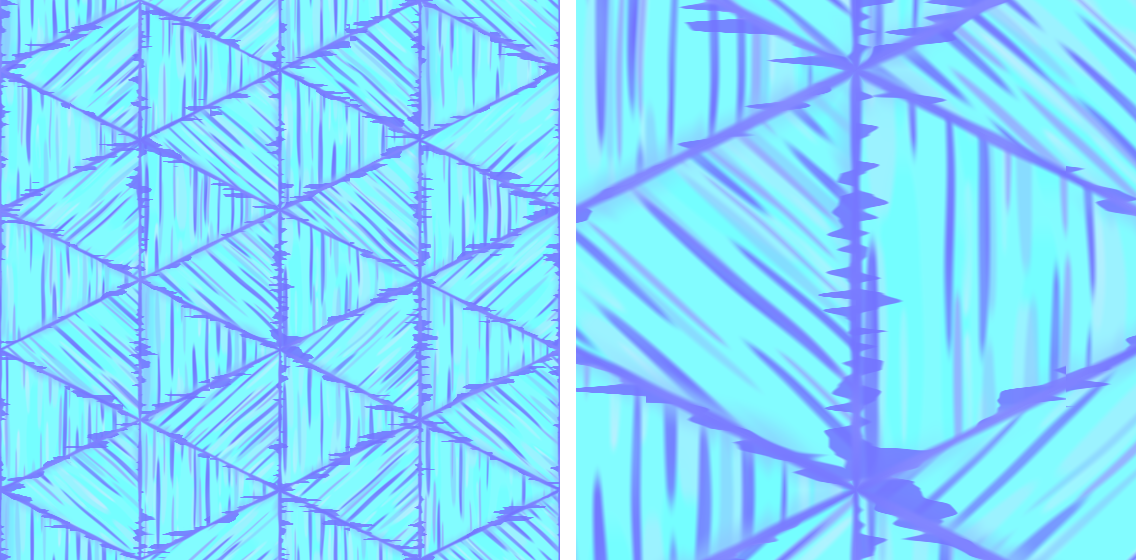
Left, the full canvas; right, a detail of the centre.
This pattern is drawn by a three.js fragment shader. Its source:

```glsl
// Four columns of interlocking triangles, outlined in violet and hatched like brushed wood.
// Three families of grid lines give each triangle an id; the id seeds its tapered strokes,
// and stretched noise frays the outlines into short horizontal dabs.
varying vec2 vUv;

const float PI = 3.14159265;
const float COLUMNS = 4.0;          // columns across, and triangle pairs up
const float HATCH_ANGLE = 0.73;     // tilt of the diagonal hatching, radians
const float SOFT = 0.008;           // edge smoothing, in column widths
const float LINE_HALF = 0.011;      // half width of the outlines
const float DAB_HEIGHT = 0.018;     // height of the frayed dabs
const float SLANT_FRAY = 0.23;      // reach of dabs on slanted outlines
const float UPRIGHT_FRAY = 0.13;    // reach of dabs on upright outlines
const float HALO = 0.075;           // width of the wash beside outlines

const vec3 CYAN = vec3(0.51, 0.99, 1.0);
const vec3 BRIGHT = vec3(0.43, 1.0, 1.0);
const vec3 PALE = vec3(0.63, 0.94, 1.0);
const vec3 GLINT = vec3(0.77, 0.93, 1.0);
const vec3 SKY = vec3(0.55, 0.78, 1.0);
const vec3 LAVENDER = vec3(0.60, 0.64, 1.0);
const vec3 VIOLET = vec3(0.45, 0.45, 1.0);

float hash(vec2 p) {
  return fract(sin(dot(p, vec2(127.1, 311.7))) * 43758.5453);
}

float noise(vec2 p) {
  vec2 i = floor(p), f = fract(p);
  f = f * f * (3.0 - 2.0 * f);
  return mix(mix(hash(i), hash(i + vec2(1.0, 0.0)), f.x),
             mix(hash(i + vec2(0.0, 1.0)), hash(i + vec2(1.0, 1.0)), f.x), f.y);
}

float inside(float d) {
  return 1.0 - smoothstep(-SOFT, SOFT, d);
}

// Tapered strokes along q.y: one lane per pitch, a share of the lanes filled.
float strokes(vec2 q, float pitch, float span, float share, float width, float seed) {
  float lane = floor(q.x / pitch);
  float along = q.y / span + hash(vec2(lane, seed));
  vec2 id = vec2(lane + seed, floor(along) - seed);
  float t = fract(along);
  float centre = 0.5 + 0.3 * (hash(id + 1.3) - 0.5) + 0.3 * (t - 0.5) * (hash(id + 2.7) - 0.5);
  float halfWidth = width * mix(0.4, 1.0, hash(id + 4.1)) * sqrt(sin(PI * t));
  float d = abs(fract(q.x / pitch) - centre) * pitch - halfWidth;
  float ends = smoothstep(0.0, 0.12, t) * smoothstep(0.0, 0.12, 1.0 - t);
  return step(hash(id + 7.9), share) * inside(d) * ends;
}

void main() {
  // Triangle id from the upright, rising and falling grid lines
  vec2 p = vUv * COLUMNS;
  float column = floor(p.x);
  float rising = p.y - 0.5 * p.x - 0.5;
  float falling = p.y + 0.5 * p.x - 0.5;
  float pointsLeft = step(0.5, floor(falling) - floor(rising) - column);
  float apexY = floor(falling) + 0.5 - 0.5 * column;
  float row = mod(floor(COLUMNS - apexY), COLUMNS);
  vec2 local = p - vec2(column, apexY);
  float seed = floor(90.0 * hash(vec2(column + 5.0 * pointsLeft, row + 2.0)));

  // Upright hatching in one kind, alternating pairs of diagonals in the other
  float lean = mod(row + column, 4.0) < 1.5 ? 1.0 : -1.0;
  float angle = mix(0.5 * PI, lean * HATCH_ANGLE, pointsLeft);
  vec2 dir = vec2(cos(angle), sin(angle));
  vec2 q = vec2(dot(local, vec2(-dir.y, dir.x)), dot(local, dir));
  q.x += 0.014 * noise(q * vec2(6.0, 4.0) + seed);

  // Layers of brushed grain, from light washes to dark strokes
  float dry = noise(q * vec2(45.0, 5.0) + seed);
  vec3 color = mix(CYAN, BRIGHT, 0.7 * strokes(q, 0.17, 0.8, 0.6, 0.075, seed));
  color = mix(color, PALE, 0.8 * strokes(q, 0.11, 0.55, 0.45, 0.042, seed + 11.0));
  color = mix(color, GLINT, 0.8 * dry * strokes(q, 0.075, 0.36, 0.35, 0.019, seed + 23.0));
  color = mix(color, SKY, 0.6 * strokes(q, 0.09, 0.6, 0.3, 0.022, seed + 31.0));
  color = mix(color, LAVENDER, 0.8 * strokes(q, 0.065, 0.5, 0.28, 0.012, seed + 43.0));
  color = mix(color, VIOLET, mix(0.65, 1.0, dry) * strokes(q, 0.085, 0.72, 0.52, 0.018, seed + 57.0));

  // Distances to the outlines
  float slantGap = min(0.5 - abs(fract(rising) - 0.5), 0.5 - abs(fract(falling) - 0.5));
  float uprightGap = 0.5 - abs(fract(p.x) - 0.5);
  float gap = min(0.894 * slantGap, uprightGap);

  // Uneven wash beside the outlines, wider along some upright bases
  float patchy = noise(local * vec2(3.0, 5.0) + seed);
  float halo = 1.0 - smoothstep(0.0, HALO, gap + 0.03 * (dry - 0.5));
  color = mix(color, SKY, 0.75 * halo * smoothstep(0.15, 0.75, patchy));
  float band = (1.0 - pointsLeft) * step(0.6, hash(vec2(seed, 3.0)));
  color = mix(color, SKY, 0.6 * band * (1.0 - smoothstep(0.02, 0.16, local.x)));

  // Horizontal dabs fraying out of the outlines
  float side = step(0.5, fract(p.x));
  float fray = noise(vec2(local.y / DAB_HEIGHT, seed + 17.0 * side));
  float worn = smoothstep(0.2, 0.8, noise(local * 5.0 + seed + 40.0));
  float slantDab = inside(2.0 * slantGap - SLANT_FRAY * fray * fray * worn);
  float uprightDab = inside(uprightGap - UPRIGHT_FRAY * fray * fray * fray * worn);
  vec3 dabColor = mix(LAVENDER, VIOLET, smoothstep(0.2, 0.7, fray));
  color = mix(color, dabColor, 0.85 * max(slantDab, uprightDab));

  // Solid outlines of slightly changing weight
  float weight = LINE_HALF * mix(0.6, 1.4, noise(p * 9.0));
  vec3 lineColor = mix(VIOLET, LAVENDER, 0.5 * noise(p * 6.0 + 30.0));
  color = mix(color, lineColor, 0.95 * inside(gap - weight));

  gl_FragColor = vec4(color, 1.0);
}
```
